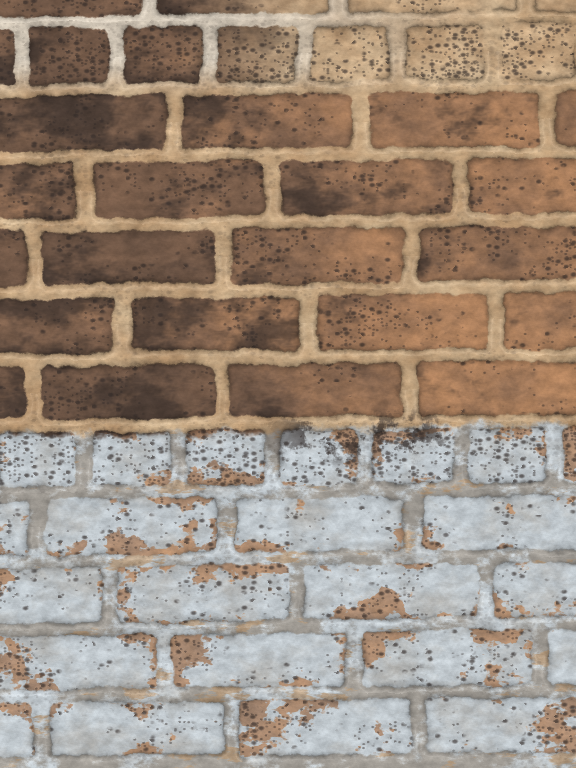
Write a WebGL 2 fragment shader that draws this texture.

```glsl
#version 300 es
precision highp float;
// Weathered brick wall: bare brown courses above, flaking pale grey paint below.
uniform vec2 u_resolution;
out vec4 outColor;

const float COURSES = 11.41;      // courses in the canvas height
const float STRETCHER = 2.79;     // long brick pitch, in courses
const float PAINT_LINE = 7.08;    // course where the paint begins
// Shift of the upright joints in each course, as a part of the brick pitch
const float BOND[12] = float[12](0.8, 0.23, 0.92, 0.45, 0.19, 0.65,
                                 0.18, 0.90, 0.2, 0.585, 0.88, 0.23);

const vec3 SOOT = vec3(0.20, 0.17, 0.16);
const vec3 UMBER = vec3(0.38, 0.30, 0.25);
const vec3 CLAY = vec3(0.55, 0.42, 0.33);
const vec3 OCHRE = vec3(0.72, 0.53, 0.38);
const vec3 SAND = vec3(0.70, 0.57, 0.43);
const vec3 BUFF = vec3(0.85, 0.75, 0.61);
const vec3 LIME = vec3(0.82, 0.79, 0.74);
const vec3 STONE = vec3(0.66, 0.64, 0.61);
const vec3 PAINT = vec3(0.76, 0.79, 0.81);

float hash(vec2 p) {
  p = fract(p * vec2(0.1031, 0.1137));
  p += dot(p, p.yx + 33.33);
  return fract((p.x + p.y) * p.x * 17.3);
}

// Layered sines, about -1 to 1
float waves(vec2 p) {
  float sum = 0.0, amp = 0.5;
  for (int i = 0; i < 6; i++) {
    p = mat2(0.8, 0.6, -0.6, 0.8) * p * 1.9 + 1.7;
    sum += amp * sin(p.x + 1.4 * sin(p.y * 0.7)) * cos(p.y + 1.2 * sin(p.x * 0.6));
    amp *= 0.66;
  }
  return sum;
}

// Cellular noise: distance to the nearest point and that point's random value
vec2 cells(vec2 p) {
  vec2 best = vec2(9.0, 0.0);
  for (int k = 0; k < 9; k++) {
    vec2 c = floor(p) + vec2(k % 3, k / 3) - 1.0;
    float rnd = hash(c + 71.0);
    float d = length(c + vec2(rnd, hash(c + 19.0)) - p);
    if (d < best.x) best = vec2(d, rnd);
  }
  return best;
}

// Dark holes; amount is the share of cells that hold one
float pits(vec2 p, float amount) {
  vec2 c = cells(p);
  return smoothstep(0.5, 0.12, c.x) * smoothstep(0.0, 0.15, amount - c.y);
}

float roundBox(vec2 p, vec2 halfSize, float r) {
  vec2 q = abs(p) - halfSize + r;
  return length(max(q, 0.0)) + min(max(q.x, q.y), 0.0) - r;
}

vec3 bareBrick(vec2 p, float tint, float course, float mottle) {
  float right = smoothstep(0.0, 8.5, p.x);
  vec3 c = mix(UMBER, CLAY, clamp(0.2 + 0.5 * tint + 0.5 * right + 0.5 * mottle, 0.0, 1.0));
  float warm = 0.7 * right + 0.5 * tint - 0.6 + 0.07 * course * right;
  c = mix(c, OCHRE, clamp(warm + 0.7 * mottle, 0.0, 0.9));
  float pale = (1.0 - step(2.0, course)) * smoothstep(2.4, 4.8, p.x);
  c = mix(c, mix(SAND, BUFF, 0.6 + mottle), 0.85 * pale);
  float stain = smoothstep(0.05, 0.75, waves(p * vec2(0.8, 1.3) + tint * 9.0) + 0.25 - 0.45 * right);
  return mix(c, SOOT, 0.6 * stain * (1.0 - 0.6 * pale));
}

vec3 bareMortar(float course, float x, float mottle) {
  vec3 c = mix(SAND, BUFF, clamp(0.35 + 0.8 * mottle, 0.0, 1.0));
  float fresh = smoothstep(2.2, 1.5, course) * smoothstep(8.0, 3.0, x);
  return mix(c, LIME, 0.85 * fresh);
}

void main() {
  vec2 p = vec2(gl_FragCoord.x, u_resolution.y - gl_FragCoord.y) / u_resolution.y * COURSES;
  float soft = max(0.018, COURSES / u_resolution.y);
  p.y += 0.698 + 0.01 * (p.x - 4.0);

  // Ragged brick outlines
  vec2 w = p + 0.045 * vec2(waves(p * 1.6), waves(p * 1.4 + 23.0));
  float course = clamp(floor(w.y), 0.0, 11.0);
  bool header = course == 1.0 || course == 7.0;
  float pitch = header ? STRETCHER * 0.5 : STRETCHER;
  float along = w.x / pitch - BOND[int(course)];
  vec2 id = vec2(floor(along) + 5.0, course);
  float tint = hash(id * 7.0 + 3.0);
  vec2 local = vec2((fract(along) - 0.5) * pitch, w.y - course - 0.5);
  vec2 halfSize = vec2(pitch * 0.5 - 0.10 - 0.05 * tint, 0.385 + 0.03 * hash(id + 40.0));
  float d = roundBox(local, halfSize, 0.09) + 0.03 * waves(p * 4.0);
  float brick = smoothstep(soft, -soft, d);

  // Surface variation
  float mottle = 0.6 * waves(p * vec2(1.3, 1.8) + 5.0);
  float grain = waves(p * vec2(5.0, 8.0));
  float patches = waves(p * vec2(0.9, 1.2) + 31.0);
  float painted = smoothstep(-0.06, 0.06, p.y - PAINT_LINE + 0.14 * waves(p * 1.5 + 8.0));

  // Bare wall
  vec3 bare = mix(bareMortar(p.y, p.x, mottle), bareBrick(p, tint, course, mottle), brick);

  // Painted wall, with chips along brick edges and bald joints
  vec3 coat = mix(PAINT, STONE, clamp(0.1 + 0.9 * mottle, 0.0, 0.7));
  float edge = smoothstep(-0.28, 0.0, d);
  float chip = smoothstep(0.42, 0.58, patches + 0.3 * edge + 0.2 * grain);
  vec3 face = mix(coat, mix(CLAY, OCHRE, 0.6 + mottle), 0.8 * chip);
  vec3 joint = mix(STONE * 0.95, coat, smoothstep(-0.25, 0.35, patches + 0.3 * grain));
  joint = mix(joint, SAND, 0.7 * smoothstep(0.3, 0.6, waves(p * vec2(1.1, 3.0) + 50.0)));
  vec3 color = mix(bare, mix(joint, face, brick), painted);

  // Pits, heavier in the header courses
  float pitShare = (header ? 0.42 : 0.16) + 0.45 * patches;
  float holes = max(pits(p * vec2(8.0, 11.0), pitShare), 0.7 * pits(p * vec2(15.0, 19.0), pitShare));
  color = mix(color, SOOT, 0.65 * holes * mix(0.25, 1.0, brick));
  float scorch = (1.0 - smoothstep(0.1, 0.55, abs(p.y - 7.2))) * (1.0 - smoothstep(0.6, 1.8, abs(p.x - 5.4)));
  color = mix(color, SOOT, 0.75 * scorch * smoothstep(0.0, 0.4, waves(p * 2.2 + 12.0)));

  // Shadow in the seams and light on the ledges
  float seam = exp(-abs(d) / 0.035) * smoothstep(-0.4, 0.5, waves(p * 1.2 + 77.0) + 0.2);
  color *= 1.0 - mix(0.38, 0.32, painted) * seam;
  color += 0.07 * exp(-abs(d - 0.07) / 0.03) * step(0.0, local.y);
  color *= 1.0 + 0.11 * grain;
  outColor = vec4(clamp(color, 0.0, 1.0), 1.0);
}
```
